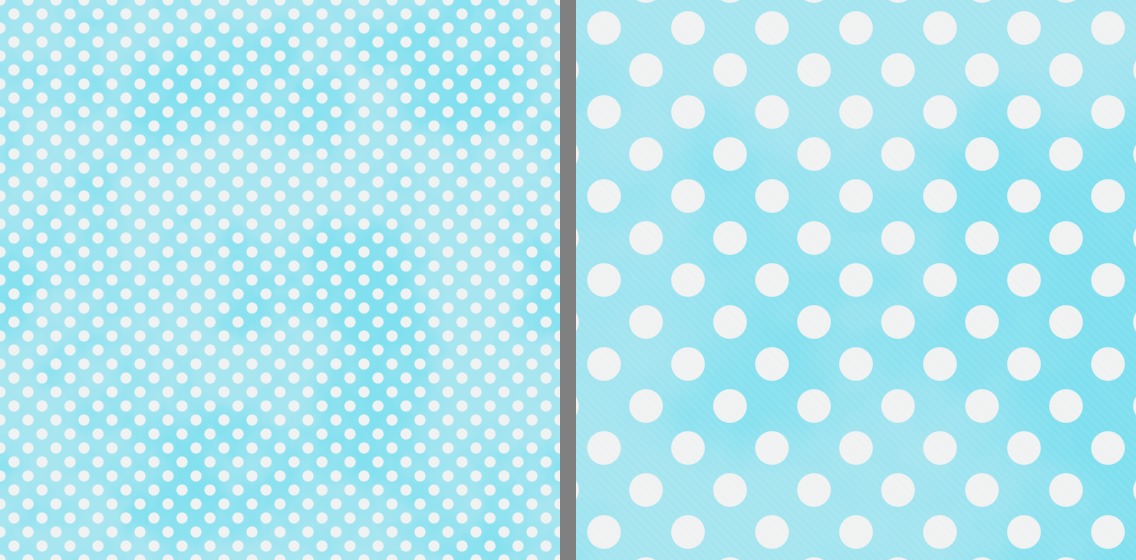
Left: the whole. Right: its middle third, enlarged.
Give the GLSL for this pattern, as a Shadertoy shader.

```glsl
// Staggered off-white polka dots on mottled aqua cloth with a fine diagonal weave.

const float REPEATS = 20.0;       // dot cells across and down
const float DOT_RADIUS = 0.2;     // in cell units
const float WEAVE_LINES = 192.0;  // diagonal threads across the canvas
const float TAU = 6.2831853;

const vec3 AQUA_DEEP = vec3(0.49, 0.875, 0.937);
const vec3 AQUA_PALE = vec3(0.645, 0.898, 0.942);
const vec3 DOT_WHITE = vec3(0.955, 0.951, 0.950);

// Integer hash of a lattice point, 0 to 1
float hash(ivec2 cell, int seed) {
    uint h = uint(cell.x) * 1597334677u ^ uint(cell.y) * 3812015801u ^ uint(seed) * 2798796415u;
    h = (h ^ (h >> 16)) * 2246822519u;
    h = (h ^ (h >> 13)) * 3266489917u;
    return float((h ^ (h >> 16)) >> 8) / 16777216.0;
}

// Value noise that wraps after a whole number of cells
float wrapNoise(vec2 uv, int cells, int seed) {
    vec2 p = uv * float(cells);
    vec2 f = fract(p);
    f = f * f * f * (f * (f * 6.0 - 15.0) + 10.0);
    ivec2 a = ivec2(mod(floor(p), float(cells)));
    ivec2 b = (a + 1) % cells;
    float low = mix(hash(a, seed), hash(ivec2(b.x, a.y), seed), f.x);
    float high = mix(hash(ivec2(a.x, b.y), seed), hash(b, seed), f.x);
    return mix(low, high, f.y);
}

// Layered clouds, 0 to 1
float clouds(vec2 uv, int cells, int seed) {
    float sum = 0.0, total = 0.0, weight = 1.0;
    for (int i = 0; i < 5; i++) {
        sum += weight * wrapNoise(uv, cells, seed + i);
        total += weight;
        weight *= 0.58;
        cells *= 2;
    }
    return sum / total;
}

// Distance to the nearest dot edge on a half-drop lattice, in cell units
float dotDistance(vec2 p, float radius) {
    vec2 corner = fract(p + 0.5) - 0.5;
    vec2 centre = fract(p) - 0.5;
    return min(length(corner), length(centre)) - radius;
}

// Diagonal threads, 0 to 1, fading out when finer than the pixels
float weave(vec2 uv, float lines, float pixel) {
    float fade = 1.0 - smoothstep(0.4, 0.75, lines * pixel);
    return 0.5 + 0.5 * fade * cos(TAU * lines * (uv.x + uv.y));
}

void mainImage(out vec4 fragColor, in vec2 fragCoord) {
    vec2 uv = fragCoord / iResolution.xy;
    float pixel = 1.0 / min(iResolution.x, iResolution.y);

    // Mottled dye
    float dye = smoothstep(0.2, 0.68, clouds(uv, 6, 11));
    vec3 cloth = mix(AQUA_DEEP, AQUA_PALE, dye);

    // Dots
    float edge = pixel * REPEATS * 0.75;
    float inside = 1.0 - smoothstep(-edge, edge, dotDistance(uv * REPEATS, DOT_RADIUS));
    vec3 color = mix(cloth, DOT_WHITE, inside);

    // Threads lighten the cloth and tint the dots
    float thread = weave(uv, WEAVE_LINES, pixel);
    vec3 threadColor = mix(DOT_WHITE, AQUA_PALE, inside);
    color = mix(color, threadColor, 0.07 * thread);

    fragColor = vec4(color, 1.0);
}
```
